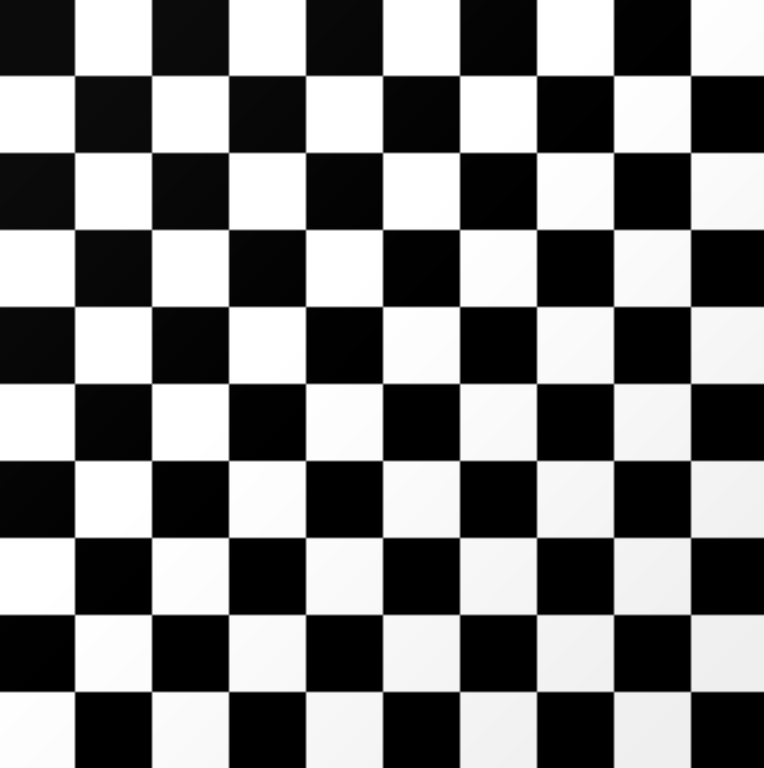
Write a Shadertoy shader that draws this pattern.

```glsl
#define PITCH 0.10026              // square side, in canvas heights
#define FIRST_EDGE vec2(0.0977, 0.0990)
#define EDGE_HALF 0.0015           // half width of the soft edge
#define DARK_LIFT 0.045            // sheen on black, upper left
#define LIGHT_FADE 0.065           // shade on white, lower right

// Signed distance to the nearest stripe edge; positive in even stripes
vec2 stripeDistance(vec2 p) {
    vec2 cell = (p - FIRST_EDGE) / PITCH + 1.0;
    vec2 parity = 1.0 - 2.0 * mod(floor(cell), 2.0);
    vec2 f = fract(cell);
    return parity * min(f, 1.0 - f) * PITCH;
}

void mainImage(out vec4 fragColor, in vec2 fragCoord) {
    vec2 uv = fragCoord / iResolution.xy;
    vec2 p = fragCoord / iResolution.y;

    // Checks: the product of two soft square waves
    float halfWidth = max(EDGE_HALF, 0.5 / iResolution.y);
    vec2 wave = clamp(stripeDistance(p) / halfWidth, -1.0, 1.0);
    float white = 0.5 + 0.5 * wave.x * wave.y;

    // Diagonal sheen from upper left to lower right
    float diagonal = 0.5 * (uv.x + 1.0 - uv.y);
    float dark = DARK_LIFT * (1.0 - smoothstep(0.05, 0.52, diagonal));
    float light = 1.0 - LIGHT_FADE * smoothstep(0.36, 1.0, diagonal);

    fragColor = vec4(vec3(mix(dark, light, white)), 1.0);
}
```
